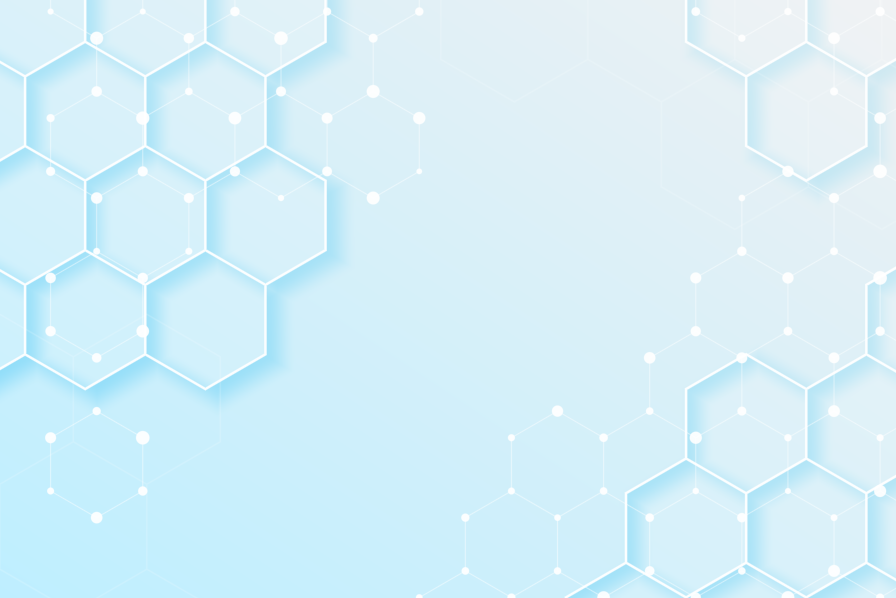
Give the GLSL for this background, as a WebGL 2 fragment shader.

```glsl
#version 300 es
precision highp float;
// Pale blue backdrop with embossed hexagon plates, a fine dotted mesh and ghost outlines.
// Each layer is a hexagonal lattice scanned around the current point; a row/column
// rule decides which cells exist, and distances give strokes, shadows and dots.

uniform vec2 u_resolution;
out vec4 fragColor;

#define PLATE_SIZE 0.2012
#define MESH_SIZE 0.1543
#define GHOST_SIZE 0.2461
#define PLATE_STROKE 0.0021
#define MESH_STROKE 0.0008
#define SHADOW_OFFSET vec2(0.10, 0.07)
#define SHADOW_TINT vec3(0.70, 0.92, 0.985)
#define PLATE_LIGHT 0.10
#define MESH_ALPHA 0.50
#define GHOST_ALPHA 0.16

const int PLATES = 0;
const int MESH = 1;
const int GHOSTS = 2;
const float ROW_STEP = 0.8660254;

float hash(vec2 p) {
    vec3 h = fract(vec3(p.xyx) * 0.1031);
    h += dot(h, h.yzx + 33.33);
    return fract((h.x + h.y) * h.z);
}

// Pointy-top hexagon of unit width.
float hexDistance(vec2 p) {
    p = abs(p);
    return max(p.x, dot(p, vec2(0.5, ROW_STEP))) - 0.5;
}

// Which cells of a layer exist: u is the column, j the row counted downwards.
bool cellExists(int layer, float u, float j) {
    if (layer == PLATES) {
        bool left = j < 3.5 && u < 2.1;
        bool topRight = j < 1.5 && abs(u - 6.5) < 0.7;
        bool lowRight = j > 2.5 && u > 8.63 - 0.68 * j;
        return left || topRight || lowRight;
    }
    if (layer == MESH) {
        bool left = u > -0.9 && u < (j < 1.5 ? 2.6 : 0.1) && j < 5.5 && j != 4.0;
        float start = j < -0.5 ? 6.05 : j < 1.5 ? 7.8 : 7.82 - 0.506 * j;
        if (j > 4.5) start -= 0.89;
        return left || u > start;
    }
    return j < 1.5 ? u > -0.5 + 1.6 * j : j > 2.5 && u < -2.3;
}

// Distance to the nearest dot edge among the corners of one cell.
float cornerDot(vec2 local, vec2 center) {
    float sector = 1.0471976;
    float angle = (floor(atan(local.y, local.x) / sector) + 0.5) * sector;
    vec2 corner = 0.5773503 * vec2(cos(angle), sin(angle));
    vec2 key = round((center + corner) * vec2(2.0, 3.4641016));
    float radius = mix(0.030, 0.074, hash(key + 40.0));
    return length(local - corner) - radius;
}

// Returns stroke distance, inner shadow level, outer shadow level, dot distance.
vec4 scanLattice(vec2 q, int layer) {
    float edge = 9.0, inner = -9.0, outer = 9.0, dots = 9.0;
    float row = round(q.y / ROW_STEP);
    for (int dj = -1; dj <= 1; dj++) {
        float j = row + float(dj);
        float shift = 0.5 * mod(j, 2.0);
        float column = round(q.x - shift) + shift;
        for (int di = -1; di <= 1; di++) {
            float u = column + float(di);
            if (!cellExists(layer, u, j)) continue;
            vec2 center = vec2(u, j * ROW_STEP);
            vec2 local = q - center;
            float d = hexDistance(local);
            float shifted = hexDistance(local - SHADOW_OFFSET);
            edge = min(edge, abs(d));
            outer = min(outer, shifted);
            if (d < 0.0) inner = shifted;
            if (layer == MESH) dots = min(dots, cornerDot(local, center));
        }
    }
    return vec4(edge, inner, outer, dots);
}

float coverage(float d, float aa) {
    return 1.0 - smoothstep(-aa, aa, d);
}

void main() {
    vec2 uv = gl_FragCoord.xy / u_resolution;
    vec2 p = vec2(uv.x * 1.5, 1.0 - uv.y);
    float aa = 0.8 / u_resolution.y;

    // Diagonal wash from cyan to soft grey.
    float wash = 0.5 * (uv.x + uv.y);
    vec3 color = mix(vec3(0.745, 0.935, 1.0), vec3(0.935, 0.945, 0.952), wash);

    // Plates: light fill, one-sided shadows inside and out.
    vec4 plate = scanLattice((p - vec2(0.042, 0.0117)) / PLATE_SIZE, PLATES);
    bool inside = plate.y > -8.0;
    float shade = inside ? smoothstep(-0.14, 0.10, plate.y)
                         : 1.0 - smoothstep(-0.10, 0.16, plate.z);
    if (inside) color = mix(color, vec3(1.0), PLATE_LIGHT);
    color *= mix(vec3(1.0), SHADOW_TINT, shade * mix(1.0, 0.35, wash));

    // Ghost outlines, then the dotted mesh, then the bright plate rims.
    vec4 ghost = scanLattice((p - vec2(0.861, 0.0283)) / GHOST_SIZE, GHOSTS);
    color = mix(color, vec3(1.0), GHOST_ALPHA * coverage(ghost.x * GHOST_SIZE - 0.0012, aa));
    vec4 mesh = scanLattice((p - vec2(0.239, 0.1084)) / MESH_SIZE, MESH);
    color = mix(color, vec3(1.0), MESH_ALPHA * coverage(mesh.x * MESH_SIZE - MESH_STROKE, aa));
    color = mix(color, vec3(1.0), 0.92 * coverage(mesh.w * MESH_SIZE, aa));
    color = mix(color, vec3(1.0), 0.95 * coverage(plate.x * PLATE_SIZE - PLATE_STROKE, aa));
    fragColor = vec4(color, 1.0);
}
```
